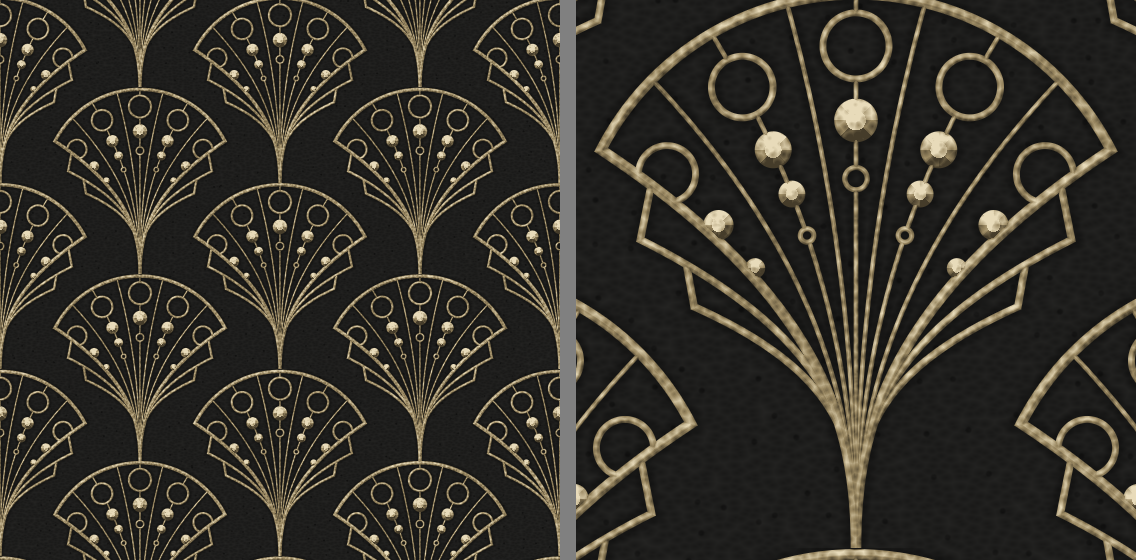
Left: the whole. Right: its middle third, enlarged.
A WebGL 1 fragment shader for this pattern:

```glsl
precision highp float;
uniform vec2 u_resolution;

// Lengths are in fan heights; the canvas spans 3 by 3 of them
const float ROWS = 3.0;
const vec2 PERIOD = vec2(1.5, 1.0);
const vec2 BASE_A = vec2(0.0, 0.012);
const vec2 BASE_B = vec2(0.75, 0.523);
const float CELL_START = 0.009;
const float ARC_RADIUS = 0.512;
const float ARC_CENTRE = 0.486;
const float FRAME_HALF = 0.0095;
const float TIER_HALF = 0.0068;
const float RING_HALF = 0.0062;
const float SPOKE_HALF = 0.0042;
const float SPOKE_BEND = 2.2;
const float FACETS = 8.0;
const float RELIEF_STEP = 0.004;
const vec2 LIGHT = vec2(-0.5, 0.86);
const vec2 PAPER_CELLS = vec2(144.0, 240.0);
const vec2 METAL_CELLS = vec2(192.0);
const vec2 FLECK_CELLS = vec2(36.0);
const vec3 PAPER = vec3(0.118, 0.117, 0.112);
const vec3 GOLD_DARK = vec3(0.27, 0.235, 0.165);
const vec3 GOLD_MID = vec3(0.60, 0.53, 0.38);
const vec3 GOLD_LIGHT = vec3(0.91, 0.86, 0.73);
const float TAU = 6.2831853;

vec2 hash2(vec2 p) {
  return fract(sin(vec2(dot(p, vec2(127.1, 311.7)), dot(p, vec2(269.5, 183.3)))) * 43758.5);
}

// Distance to the nearest scattered point, wrapping at the canvas edges
float cellular(vec2 uv, vec2 cells) {
  vec2 id = floor(uv * cells), f = fract(uv * cells);
  float nearest = 2.0;
  for (int j = -1; j <= 1; j++)
    for (int i = -1; i <= 1; i++) {
      vec2 o = vec2(float(i), float(j));
      nearest = min(nearest, length(o + hash2(mod(id + o, cells)) - f));
    }
  return nearest;
}

// Signed distance to x = k * y^bend, positive on the outer side
float stalk(vec2 p, float k, float bend) {
  float slope = k * bend * pow(p.y, bend - 1.0);
  return (p.x - k * pow(p.y, bend)) / sqrt(1.0 + slope * slope);
}

float spokeSpread(float i) { return 0.105 * i + 0.0235 * i * i; }

float endCap(vec2 p, vec2 top, vec2 bottom) {
  vec2 e = bottom - top;
  return dot(p - top, normalize(vec2(-e.y, e.x)));
}

float facetTone(vec2 v, float radius) {
  if (length(v) < 0.45 * radius) return 0.38;
  float angle = (floor(atan(v.y, v.x) * FACETS / TAU) + 0.5) * TAU / FACETS;
  return 0.4 * sin(angle) + 0.08 * cos(angle * 3.0);
}

vec2 nearer(vec2 a, vec2 b) { return a.x < b.x ? a : b; }

// One fan: x is the distance to its metal, y the facet tone
vec2 fan(vec2 p) {
  p.x = abs(mod(p.x + 0.5 * PERIOD.x, PERIOD.x) - 0.5 * PERIOD.x);
  p.y = mod(p.y - CELL_START, PERIOD.y) + CELL_START;
  float arc = length(p - vec2(0.0, ARC_CENTRE)) - ARC_RADIUS;
  if (p.y < ARC_CENTRE) arc = -ARC_RADIUS;
  float side = stalk(p, 1.0, 2.4);
  float inside = max(arc, side);
  float metal = abs(inside) - FRAME_HALF;

  // Two stepped tiers under each side
  float curve2 = stalk(p, 2.07, 2.9), curve3 = stalk(p, 4.71, 3.4);
  float tier2 = max(curve2, endCap(p, vec2(0.367, 0.651), vec2(0.385, 0.56)));
  float tier3 = max(curve3, endCap(p, vec2(0.302, 0.512), vec2(0.289, 0.44)));
  metal = min(metal, max(abs(tier2) - TIER_HALF, -side));
  metal = min(metal, max(abs(tier3) - TIER_HALF, -curve2));

  float spokes = 1.0;
  for (int i = 0; i < 4; i++)
    spokes = min(spokes, abs(stalk(p, spokeSpread(float(i)), SPOKE_BEND)) - SPOKE_HALF);

  // Strings of rings and beads on every other spoke
  float holes = 1.0, rings = 1.0;
  vec2 beads = vec2(1.0, 0.0);
  for (int i = 0; i < 3; i++) {
    float j = float(i), k = spokeSpread(2.0 * j);
    float y = 0.906 - 0.0325 * j - 0.041 * j * j;
    float big = length(p - vec2(k * pow(y, SPOKE_BEND), y)) - (0.059 - 0.004 * j);
    float yEnd = y - 0.237 - 0.028 * j;
    float small = length(p - vec2(k * pow(yEnd, SPOKE_BEND), yEnd)) - (0.02 - 0.008 * j);
    if (i == 2) small = 1.0;
    holes = min(holes, min(big, small));
    rings = min(rings, min(abs(big) - RING_HALF, abs(small) - 0.75 * RING_HALF));
    for (int n = 0; n < 2; n++) {
      float second = float(n);
      float yBead = y - 0.133 + 0.021 * j - second * (0.081 - 0.002 * j);
      float radius = 0.039 - 0.006 * j - second * 0.009;
      vec2 v = p - vec2(k * pow(yBead, SPOKE_BEND), yBead);
      if (i + n != 1 || i == 1) beads = nearer(beads, vec2(length(v) - radius, facetTone(v, radius)));
    }
  }
  metal = min(metal, max(min(max(spokes, -holes), rings), inside));
  beads.x = max(beads.x, inside);
  return nearer(beads, vec2(metal, 0.0));
}

vec2 pattern(vec2 p) { return nearer(fan(p - BASE_A), fan(p - BASE_B)); }

void main() {
  vec2 uv = gl_FragCoord.xy / u_resolution;
  vec2 p = uv * ROWS;
  float pixel = ROWS / min(u_resolution.x, u_resolution.y);
  vec2 here = pattern(p);

  // Dark paper with fine grain, rare flecks and a soft contact shadow
  float fleck = 1.0 - smoothstep(0.03, 0.09, cellular(uv, FLECK_CELLS));
  vec3 colour = PAPER * (0.84 + 0.32 * cellular(uv, PAPER_CELLS) - 0.3 * fleck);
  colour *= mix(0.72, 1.0, smoothstep(0.0, 0.02, here.x));

  // Worn gold: bevel light, grain and a slow sheen
  float bevel = clamp((pattern(p + LIGHT * RELIEF_STEP).x - here.x) / RELIEF_STEP, -1.0, 1.0);
  float grain = cellular(uv, METAL_CELLS) - 0.5;
  float sheen = sin(TAU * (5.0 * uv.x + 3.0 * uv.y)) + sin(TAU * (7.0 * uv.y - 4.0 * uv.x));
  float depth = clamp(-here.x / SPOKE_HALF, 0.0, 1.0);
  float tone = 0.36 + 0.2 * bevel + 0.22 * depth + here.y + 0.55 * grain + 0.03 * sheen;
  tone = clamp(tone, 0.0, 1.0);
  vec3 gold = mix(GOLD_DARK, GOLD_MID, min(2.0 * tone, 1.0));
  gold = mix(gold, GOLD_LIGHT, max(2.0 * tone - 1.0, 0.0));

  gl_FragColor = vec4(mix(colour, gold, clamp(0.5 - here.x / pixel, 0.0, 1.0)), 1.0);
}
```
